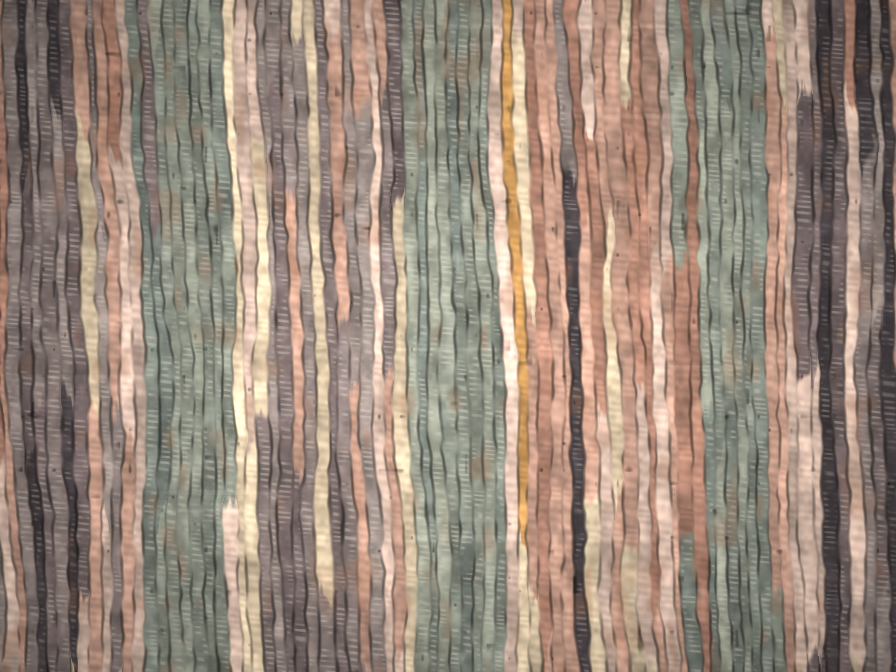
Reproduce this texture procedurally as a WebGL 2 fragment shader.

```glsl
#version 300 es
precision highp float;
// Handwoven rag rug: wavering vertical strips of faded cloth in teal, mauve and warm bands.
// Jittered seams split the width into strips; each strip is cut into dyed lengths,
// then gets weave ribs, broken light threads, stains and a soft lens falloff.
uniform vec2 u_resolution;
out vec4 fragColor;

const float STRIPS = 58.0;      // strips per canvas height
const float THREAD_ROWS = 112.0;
const float RIB_ROWS = 72.0;
const float TAU = 6.2831853;

float hash(vec2 p) {
    vec3 q = fract(vec3(p.xyx) * 0.1031);
    q += dot(q, q.yzx + 33.33);
    return fract((q.x + q.y) * q.z);
}

float noise(vec2 p) {
    vec2 i = floor(p), f = fract(p);
    f = f * f * (3.0 - 2.0 * f);
    return mix(mix(hash(i), hash(i + vec2(1, 0)), f.x),
               mix(hash(i + vec2(0, 1)), hash(i + vec2(1, 1)), f.x), f.y);
}

// Position of seam k at height y; offsets stay below half a strip so seams never cross.
float seam(float k, float y) {
    float fixedShift = hash(vec2(k, 3.7)) - 0.5;
    float drift = noise(vec2(k * 17.0, y * 5.0)) - 0.5;
    float ripple = noise(vec2(k * 31.0, y * 34.0)) - 0.5;
    return k + 0.36 * fixedShift + 0.36 * drift + 0.24 * ripple;
}

// Dye of one length of cloth; alpha tells how strongly light threads show on it.
vec4 clothDye(float strip, float length_) {
    vec2 cell = vec2(strip, length_);
    float across = strip / (STRIPS * 1.3333);
    float band = abs(fract((across - 0.21) / 0.302 + 0.5) - 0.5);
    float teal = 0.86 * (1.0 - smoothstep(0.12, 0.20, band));
    float mauve = 0.14 + 0.50 * smoothstep(0.27, 0.38, band);
    mauve *= 1.0 - 0.75 * (1.0 - smoothstep(0.06, 0.14, abs(across - 0.66)));
    float family = hash(cell + 11.3), shade = hash(cell + 47.9), tint = hash(cell + 83.1);

    if (family < teal)
        return vec4(mix(vec3(0.45, 0.48, 0.45), vec3(0.63, 0.64, 0.57), shade), 0.85);
    if (family < teal + (1.0 - teal) * mauve) {
        if (shade < 0.09) return vec4(0.29, 0.26, 0.27, 0.6);
        return vec4(mix(vec3(0.44, 0.38, 0.38), vec3(0.64, 0.58, 0.55), tint), 0.85);
    }
    vec3 warm = vec3(0.80, 0.63, 0.55);                       // pink
    if (shade > 0.40) warm = vec3(0.89, 0.77, 0.70);          // pale pink
    if (shade > 0.66) warm = vec3(0.91, 0.82, 0.69);          // cream
    if (shade > 0.86) warm = vec3(0.74, 0.55, 0.47);          // salmon
    if (shade > 0.975) warm = vec3(0.80, 0.60, 0.36);         // ochre
    return vec4(warm * mix(0.95, 1.07, tint), 0.15);
}

// Most lengths keep the strip's own dye, some are replaced.
vec4 lengthDye(float strip, float n) {
    float swapped = step(0.58, hash(vec2(strip, n) + 5.5));
    return clothDye(strip, swapped * (n + 2.0));
}

// Lengths overlap along a slanted, ragged cut and fade along their run.
vec4 stripDye(float strip, float y, float side) {
    float slant = hash(vec2(strip, 35.0)) - 0.5;
    float t = y * 2.4 + 9.0 * hash(vec2(strip, 21.0)) + 0.14 * slant * side;
    t += 0.07 * noise(vec2(side * 2.0 + strip * 6.0, y * 40.0));
    float n = floor(t);
    vec4 dye = mix(lengthDye(strip, n), lengthDye(strip, n + 1.0), smoothstep(0.95, 1.0, t - n));
    dye.rgb *= 0.86 + 0.28 * noise(vec2(strip * 7.0, y * 13.0));
    return dye;
}

// Horizontal rows, 0 to 1, bent and shifted per strip.
float rows(float y, float count, float strip, float side) {
    float phase = hash(vec2(strip, 61.0)) + 1.5 * noise(vec2(strip * 13.0, y * 32.0));
    return 0.5 + 0.5 * cos(TAU * (y * count + phase + 0.12 * side));
}

void main() {
    vec2 p = gl_FragCoord.xy / u_resolution.y;
    vec2 uv = gl_FragCoord.xy / u_resolution;

    // Strip lookup in a gently warped, leaning coordinate
    float u = p.x * STRIPS + 1.3 * p.y
            + 1.3 * (noise(p * vec2(5.0, 2.2)) - 0.5)
            + 0.6 * (noise(p * vec2(11.0, 9.0) + 20.0) - 0.5)
            + 0.16 * (noise(p * vec2(70.0, 60.0) + 50.0) - 0.5);
    float k = floor(u + 0.5);
    float nearSeam = u - seam(k, p.y);
    float strip = nearSeam < 0.0 ? k - 1.0 : k;
    float left = seam(strip, p.y), right = seam(strip + 1.0, p.y);
    float edge = min(u - left, right - u);
    float side = 2.0 * (u - left) / (right - left) - 1.0;

    // Dye, softly blended into the neighbour at the seam, with mottling
    vec4 dye = mix(stripDye(k - 1.0, p.y, side), stripDye(k, p.y, side),
                   smoothstep(-0.17, 0.17, nearSeam));
    vec3 color = dye.rgb;
    color *= 0.89 + 0.22 * noise(vec2(u * 1.3, p.y * 50.0));
    color *= 0.94 + 0.12 * noise(p * vec2(150.0, 130.0));

    // Broken light threads on dull cloth, soft ribs on pale cloth
    float thread = smoothstep(0.25, 1.0, rows(p.y, THREAD_ROWS, strip, side));
    thread *= smoothstep(0.0, 0.28, edge);
    thread *= smoothstep(0.20, 0.85, noise(vec2(u * 1.6, p.y * 65.0) + 9.0));
    color = mix(color, vec3(0.84, 0.81, 0.75), 0.50 * dye.a * thread);
    float rib = rows(p.y, RIB_ROWS, strip, side);
    color *= 1.0 - 0.09 * (1.0 - dye.a) * rib * smoothstep(0.0, 0.2, edge);

    // Rusty stains, faint cross threads and a few dark specks
    float stain = smoothstep(0.68, 0.95, noise(vec2(u * 0.8, p.y * 20.0) + 70.0));
    color = mix(color, vec3(0.66, 0.46, 0.35), 0.28 * stain);
    float crossThread = smoothstep(0.78, 0.97, noise(vec2(p.x * 3.0, p.y * 75.0)));
    color += 0.04 * crossThread;
    float speck = smoothstep(0.92, 1.05, noise(p * vec2(62.0, 50.0) + 140.0));
    color *= 1.0 - 0.6 * speck;

    // Softly rounded strips; seams break up and thicken along their run
    float wear = noise(vec2(k * 9.0, p.y * 38.0)) * 0.6 + noise(vec2(k * 5.0, p.y * 9.0)) * 0.4;
    float depth = 0.44 * smoothstep(0.18, 0.80, wear);
    color *= 1.0 - depth * (1.0 - smoothstep(0.0, 0.16 + 0.10 * wear, edge));
    color *= 1.04 - 0.06 * side * side;

    // Lens falloff toward the corners
    vec2 c = uv - 0.5;
    color *= 1.07 - 0.80 * dot(c, c);
    fragColor = vec4(clamp(color, 0.0, 1.0), 1.0);
}
```
